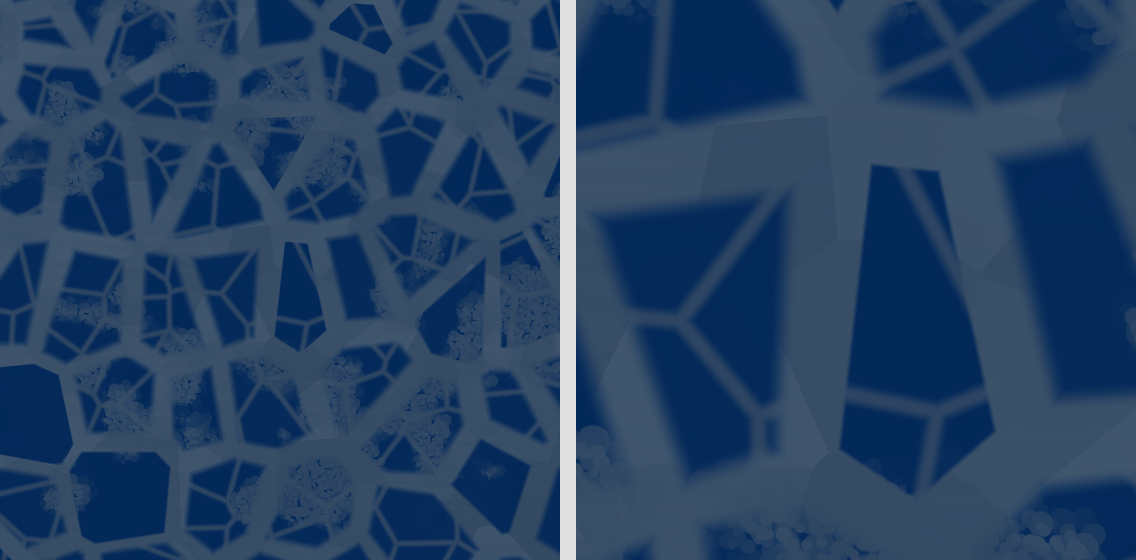
Left, the full canvas; right, a detail of the centre.
A Shadertoy shader for this texture:

```glsl
// Draws navy stone-like shards with soft pale rims, cracks and ragged dust in slate gutters.

const vec3 NAVY       = vec3(0.008, 0.158, 0.350);
const vec3 NAVY_DULL  = vec3(0.035, 0.175, 0.355);
const vec3 SLATE_DARK = vec3(0.205, 0.290, 0.390);
const vec3 SLATE_PALE = vec3(0.265, 0.350, 0.440);
const vec2 SHARD_WIDTH  = vec2(0.105, 0.185); // narrowest and widest row spacing
const vec2 GUTTER       = vec2(0.007, 0.020); // half widths
const float ROW_HEIGHT  = 0.20;
const float TALL_ROWS   = 4.0;   // rows above these are half as high
const float RIM_GLOW    = 0.014;
const float CRACK_GLOW  = 0.0085;
const float CRACK_SCALE = 1.55;
const float DUST_GRAIN  = 0.013;
const float DUST_LEVEL  = 0.60;

float hash(vec2 p) {
    return fract(sin(dot(p, vec2(127.1, 311.7))) * 43758.5453);
}

vec2 hash2(vec2 p) {
    return vec2(hash(p), hash(p + 37.3));
}

float noise(vec2 p) {
    vec2 i = floor(p), f = fract(p);
    f = f * f * (3.0 - 2.0 * f);
    return mix(mix(hash(i), hash(i + vec2(1, 0)), f.x),
               mix(hash(i + vec2(0, 1)), hash(i + vec2(1, 1)), f.x), f.y);
}

float fbm(vec2 p) {
    float sum = 0.0, amp = 0.55;
    for (int i = 0; i < 4; i++) {
        sum += amp * noise(p);
        p = p * 2.1 + 13.7;
        amp *= 0.48;
    }
    return sum;
}

mat2 rotation(float a) {
    return mat2(cos(a), sin(a), -sin(a), cos(a));
}

// Rows of uneven height, each with its own column spacing
float rowToY(float r) {
    return ROW_HEIGHT * (min(r, TALL_ROWS) + 0.5 * max(r - TALL_ROWS, 0.0));
}

float yToRow(float y) {
    float r = y / ROW_HEIGHT;
    return r + max(r - TALL_ROWS, 0.0);
}

float columnWidth(float row, float seed) {
    return mix(SHARD_WIDTH.x, SHARD_WIDTH.y, hash(vec2(row, seed + 5.1)));
}

vec2 site(vec2 cell, float seed) {
    vec2 jitter = 0.5 + 0.72 * (hash2(cell + seed * 7.31) - 0.5);
    return vec2((cell.x + jitter.x) * columnWidth(cell.y, seed), rowToY(cell.y + jitter.y));
}

// Returns the nearest site (xy) and the distance to the cell border (z)
vec3 shards(vec2 p, float seed) {
    float row = floor(yToRow(p.y));
    vec2 nearest = vec2(9.0);
    float border = 9.0;
    for (int pass = 0; pass < 2; pass++)
    for (int j = -2; j <= 2; j++)
    for (int i = -2; i <= 2; i++) {
        float r = row + float(j);
        vec2 s = site(vec2(floor(p.x / columnWidth(r, seed)) + float(i), r), seed);
        if (pass == 0) {
            if (distance(p, s) < distance(p, nearest)) nearest = s;
        } else if (distance(s, nearest) > 1e-4) {
            border = min(border, dot(0.5 * (s + nearest) - p, normalize(s - nearest)));
        }
    }
    return vec3(nearest, border);
}

// Overlapping discs, each as dense as the cloud at its centre
float dust(vec2 p, float grain) {
    vec2 base = floor(p / grain);
    float cover = 0.0;
    for (int j = -1; j <= 1; j++)
    for (int i = -1; i <= 1; i++) {
        vec2 cell = base + vec2(i, j);
        vec2 c = (cell + hash2(cell)) * grain;
        float radius = grain * mix(0.45, 0.9, hash(cell + 9.2));
        float disc = 1.0 - smoothstep(radius - 0.0015, radius, distance(p, c));
        float density = smoothstep(DUST_LEVEL, DUST_LEVEL + 0.09, fbm(c * 8.5 + 4.0));
        cover = max(cover, disc * density);
    }
    return cover;
}

void mainImage(out vec4 fragColor, in vec2 fragCoord) {
    vec2 p = fragCoord / iResolution.y;

    // Faceted gutters with faint streaks
    vec3 facet = shards(rotation(0.5) * p * 1.5 + vec2(0.8, -0.3), 3.0);
    float tone = 0.75 * hash(floor(facet.xy * 900.0)) + 2.0 * dot(p - facet.xy / 1.5, vec2(0.1, 0.15));
    tone += 0.3 * (noise(p * vec2(9.0, 130.0)) - 0.5) * noise(p * 7.0) + 0.25 * fbm(p * 6.0);
    vec3 slate = mix(SLATE_DARK, SLATE_PALE, clamp(tone, 0.0, 1.0));

    // Shards with slanted sides and rims of varied softness
    vec3 shard = shards(p, 0.0);
    vec2 id = floor(shard.xy * 900.0);
    vec2 local = p - shard.xy;
    vec2 slant = 0.16 * (hash2(id + 2.0) - 0.5);
    float inset = max(mix(GUTTER.x, GUTTER.y, hash(id)) + dot(local, slant), 0.004);
    float softness = RIM_GLOW * mix(0.25, 1.15, smoothstep(0.1, 0.3, hash(id + 4.0)));
    float body = smoothstep(0.0, softness, shard.z - inset);

    // Cracks split most shards into a few pieces
    vec2 q = rotation(6.283 * hash(id + 6.0)) * local * CRACK_SCALE + 0.4;
    vec3 piece = shards(q, 1.0 + floor(40.0 * hash(id + 8.0)));
    float crack = 1.0 - smoothstep(0.0008, CRACK_GLOW, piece.z / CRACK_SCALE);
    crack *= 0.85 * step(0.25, hash(id + 10.0));

    vec3 navy = mix(NAVY, NAVY_DULL, hash(id + 12.0) * fbm(p * 14.0));
    vec3 color = mix(slate, mix(navy, SLATE_DARK, crack), body);

    // Ragged dust in two grain sizes
    float cover = max(0.65 * dust(p, DUST_GRAIN), 0.85 * dust(p + 0.003, DUST_GRAIN * 0.55));
    color = mix(color, mix(SLATE_DARK, slate, 0.5), cover);
    fragColor = vec4(color, 1.0);
}
```
